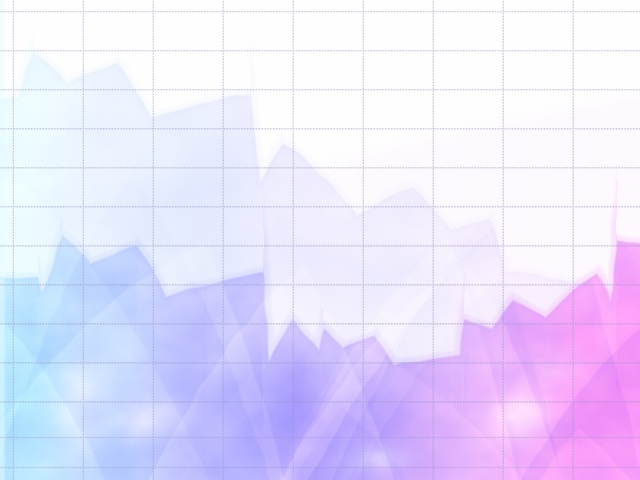
A WebGL 2 fragment shader for this background:

```glsl
#version 300 es
precision highp float;
uniform vec2 u_resolution;
out vec4 outColor;

float hash(float n) { return fract(sin(n * 91.17) * 4375.85); }

vec2 gradient(vec2 cell) {
  float angle = 6.2832 * hash(dot(cell, vec2(1.37, 7.91)));
  return vec2(cos(angle), sin(angle));
}

float noise(vec2 p) {
  vec2 i = floor(p), f = fract(p), u = f * f * f * (f * (f * 6.0 - 15.0) + 10.0);
  vec2 e = vec2(1, 0);
  float low = mix(dot(gradient(i), f), dot(gradient(i + e), f - e), u.x);
  float high = mix(dot(gradient(i + e.yx), f - e.yx), dot(gradient(i + 1.0), f - 1.0), u.x);
  return mix(low, high, u.y);
}

float fbm(vec2 p) {
  float sum = 0.0, amp = 0.6;
  for (int i = 0; i < 4; i++) {
    sum += amp * noise(p);
    p = mat2(1.6, 1.2, -1.2, 1.6) * p + 3.7;
    amp *= 0.5;
  }
  return sum;
}

// Signed distance to a tip with separate left and right slopes, positive inside
float petal(vec2 p, float x, float y, float left, float right) {
  float a = abs(p.x - x), slope = p.x < x ? left : right;
  return (y - slope * a * (0.8 + 2.0 * a) - p.y) / sqrt(1.0 + slope * slope);
}

float backRidge(vec2 p) {
  float d = petal(p, 0.049, 0.799, 0.2, 5.0);
  d = max(d, petal(p, 0.069, 0.892, 3.5, 0.95));
  d = max(d, petal(p, 0.243, 0.868, 0.4, 1.6));
  d = max(d, petal(p, 0.521, 0.806, 0.21, 10.0));
  d = max(d, petal(p, 0.590, 0.701, 1.8, 0.87));
  d = max(d, petal(p, 0.859, 0.611, 0.5, 1.15));
  d = max(d, petal(p, 1.021, 0.545, 0.28, 4.0));
  return max(d, petal(p, 1.042, 0.436, 0.1, 0.14));
}

float frontRidge(vec2 p) {
  float d = petal(p, 0.078, 0.422, -0.02, 4.0);
  d = max(d, petal(p, 0.130, 0.510, 3.3, 1.05));
  d = max(d, petal(p, 0.286, 0.488, 0.4, 1.8));
  d = max(d, petal(p, 0.547, 0.432, 0.2, 14.0));
  d = max(d, petal(p, 0.608, 0.333, 2.0, 1.2));
  d = max(d, petal(p, 0.674, 0.316, 5.0, 1.1));
  d = max(d, petal(p, 0.781, 0.302, 0.45, 1.7));
  d = max(d, petal(p, 0.964, 0.259, 0.12, 8.0));
  d = max(d, petal(p, 0.967, 0.332, 8.0, 0.32));
  d = max(d, petal(p, 1.068, 0.375, 1.5, 0.56));
  d = max(d, petal(p, 1.241, 0.431, 0.9, 1.9));
  return max(d, petal(p, 1.285, 0.500, 12.0, 0.14));
}

float glow(vec2 p, vec2 center, vec2 radius) {
  vec2 q = (p - center) / radius;
  return exp(-dot(q, q));
}

// Overlapping translucent brush facets
float facets(vec2 p) {
  float tone = 0.0;
  for (float i = 1.0; i < 19.0; i++) {
    float d = petal(p, 1.4 * hash(i), 0.1 + 0.65 * hash(i + 30.0),
                    0.3 + 1.5 * hash(i + 60.0), 0.5 + 3.0 * hash(i + 90.0));
    tone += (hash(i + 120.0) - 0.5) * smoothstep(0.0, 0.008, d) * exp(-11.0 * max(d, 0.0));
  }
  return tone;
}

float line(float d, float px) { return 1.0 - smoothstep(0.0005, 0.0005 + px, abs(d)); }

void main() {
  vec2 p = gl_FragCoord.xy / u_resolution.y;
  float px = 1.0 / u_resolution.y;
  vec2 q = p + 0.006 * vec2(noise(p * 17.0), noise(p * 17.0 + 9.0));
  float wash = fbm(p * vec2(6.0, 8.0)), tone = facets(q);

  // Paper with a faint rose veil on the right
  vec3 color = vec3(0.998);
  float veil = smoothstep(-0.02, 0.03, 0.53 + 0.21 * p.x - p.y) * smoothstep(0.5, 0.85, p.x);
  color = mix(color, vec3(0.992, 0.978, 0.996), veil);

  // Pale back ridge
  vec3 pale = mix(vec3(0.925, 0.99, 1.0), vec3(0.925, 0.95, 0.998), smoothstep(0.0, 0.25, p.x));
  pale = mix(pale, vec3(0.942, 0.932, 0.995), smoothstep(0.3, 0.7, p.x));
  pale = mix(pale, vec3(0.985, 0.94, 0.995), smoothstep(0.75, 1.15, p.x));
  pale -= vec3(0.035, 0.03, 0.0) * glow(p, vec2(0.43, 0.56), vec2(0.15, 0.18));
  pale += vec3(0.04, 0.035, 0.0) * (wash + tone);
  float back = backRidge(q);
  pale -= vec3(0.025, 0.025, 0.006) * exp(-abs(back) / 0.006);
  color = mix(color, pale, 0.25 * smoothstep(-0.018, -0.006, back));
  color = mix(color, pale, smoothstep(-0.003, 0.004, back));

  // Saturated front ridge
  vec3 paint = mix(vec3(0.73, 0.9, 1.0), vec3(0.75, 0.84, 1.0), smoothstep(0.03, 0.22, p.x));
  paint = mix(paint, vec3(0.76, 0.76, 1.0), smoothstep(0.2, 0.43, p.x));
  paint = mix(paint, vec3(0.76, 0.70, 0.995), smoothstep(0.45, 0.68, p.x));
  paint = mix(paint, vec3(0.88, 0.70, 0.99), smoothstep(0.7, 0.95, p.x));
  paint = mix(paint, vec3(0.99, 0.66, 0.985), smoothstep(0.92, 1.22, p.x));
  paint -= vec3(0.09, 0.1, 0.0) * glow(p, vec2(0.58, 0.1), vec2(0.22, 0.14));
  paint -= vec3(0.07, 0.03, 0.0) * glow(p, vec2(0.04, 0.16), vec2(0.1, 0.13));
  paint -= vec3(0.0, 0.06, 0.01) * glow(p, vec2(1.28, 0.2), vec2(0.14, 0.2));
  float light = 0.65 * glow(p, vec2(0.31, 0.125), vec2(0.065, 0.035));
  light += 0.4 * glow(p, vec2(0.17, 0.16), vec2(0.05, 0.1));
  light += 0.5 * glow(p, vec2(0.8, 0.045), vec2(0.05, 0.025));
  light += 0.45 * glow(p, vec2(1.09, 0.13), vec2(0.06, 0.05));
  light += 0.25 * glow(p, vec2(1.13, 0.23), vec2(0.1, 0.04));
  paint = mix(paint, vec3(0.96, 0.95, 1.0), clamp(light * (1.0 + wash), 0.0, 0.8));
  paint += vec3(0.12, 0.11, 0.008) * (wash + tone);
  float front = frontRidge(q);
  paint -= vec3(0.05, 0.05, 0.01) * exp(-abs(front) / 0.005);
  color = mix(color, paint, 0.22 * smoothstep(-0.016, -0.006, front));
  color = mix(color, paint, smoothstep(-0.003, 0.004, front) * (0.84 + 0.16 * smoothstep(0.0, 0.12, front)));
  color = mix(color, vec3(0.9, 0.99, 1.0), 0.5 * (1.0 - smoothstep(0.006, 0.014, p.x)));

  // Dotted grid, with tighter rows at the foot
  vec2 rows = p.y > 0.125 ? vec2(0.0813, 0.9757) : vec2(0.0625, 0.026);
  float dx = (fract((p.x - 0.0278) / 0.1458 + 0.5) - 0.5) * 0.1458;
  float dy = (fract((p.y - rows.y) / rows.x + 0.5) - 0.5) * rows.x;
  vec2 dots = 0.6 + 0.4 * cos(6.2832 * p / 0.006);
  float grid = max(line(dx, px) * dots.y, line(dy, px) * dots.x);
  color = mix(color, vec3(0.6, 0.6, 0.78), 0.5 * grid);
  outColor = vec4(clamp(color, 0.0, 1.0), 1.0);
}
```
